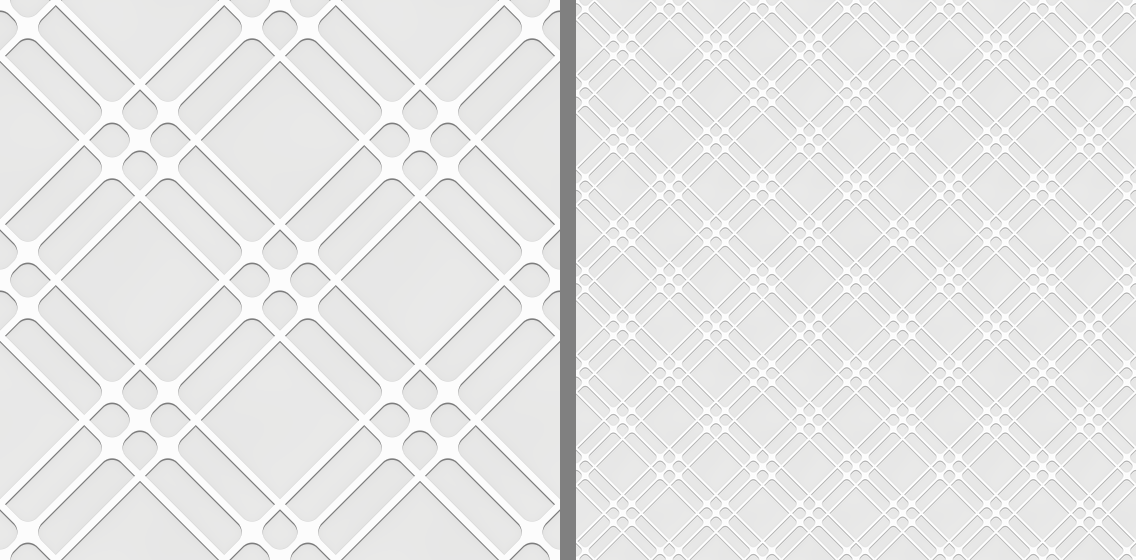
Left, the tile; right, the same tile 3 across and 3 down.
Give the GLSL for this pattern, as a Shadertoy shader.

```glsl
const float REPEATS = 2.0;         // lattice periods across and down
const float BAR_OFFSET = 0.199;    // outer bars from the middle bar, in cells
const float BAR_HALF = 0.0180;     // half width of a bar, in cells
const float FILLET = 0.066;        // corner radius beside the middle bars
const float WALL = 0.0029;         // height of the shaded wall, in canvas units
const float SOFT_REACH = 0.007;    // falloff of the soft shadow
const float SOFT_AMOUNT = 0.025;
const float RIM_AMOUNT = 0.05;
const float MOTTLE = 0.003;
const float TAU = 6.2831853;

const vec3 LATTICE_COLOR = vec3(0.988);
const vec3 PANEL_COLOR = vec3(0.910, 0.910, 0.908);
const vec3 WALL_COLOR = vec3(0.49);

// Centre (x) and half size (y) of the opening that holds folded coordinate a
vec2 opening(float a) {
    return a < BAR_OFFSET
        ? vec2(0.5 * BAR_OFFSET, 0.5 * BAR_OFFSET - BAR_HALF)
        : vec2(0.5, 0.5 - BAR_OFFSET - BAR_HALF);
}

// Signed distance to the panels, negative inside, in canvas units
float panelDistance(vec2 uv) {
    vec2 diagonal = REPEATS * vec2(uv.x + uv.y, uv.x - uv.y);
    vec2 a = abs(fract(diagonal + 0.5) - 0.5);
    vec2 ox = opening(a.x);
    vec2 oy = opening(a.y);

    // Only corners where two outer bars cross stay sharp
    float radius = min(a.x, a.y) > 0.5 * BAR_OFFSET ? 0.0 : FILLET;
    vec2 q = abs(a - vec2(ox.x, oy.x)) - vec2(ox.y, oy.y) + radius;
    float d = min(max(q.x, q.y), 0.0) + length(max(q, 0.0)) - radius;
    return d / (REPEATS * sqrt(2.0));
}

float coverage(float d, float pixel) {
    return clamp(0.5 - d / pixel, 0.0, 1.0);
}

// Faint layered sines with whole periods, so they wrap
float mottle(vec2 uv) {
    vec2 t = TAU * uv;
    return sin(2.0 * t.x + t.y + 1.3 * sin(3.0 * t.y))
         + 0.6 * sin(3.0 * t.y - 4.0 * t.x + sin(2.0 * t.x));
}

void mainImage(out vec4 fragColor, in vec2 fragCoord) {
    vec2 uv = fragCoord / iResolution.xy;
    float pixel = 1.0 / min(iResolution.x, iResolution.y);

    float d = panelDistance(uv);
    float above = panelDistance(uv + vec2(0.0, WALL));
    float panel = coverage(d, pixel);

    // Recessed floor: soft shadow from above and a faint rim
    vec3 floorColor = PANEL_COLOR + MOTTLE * mottle(uv);
    floorColor -= SOFT_AMOUNT * exp(min(above, 0.0) / SOFT_REACH);
    floorColor -= RIM_AMOUNT * smoothstep(-0.002, 0.0, d);

    // Wall visible below every upper edge
    floorColor = mix(WALL_COLOR, floorColor, coverage(above, pixel));

    fragColor = vec4(mix(LATTICE_COLOR, floorColor, panel), 1.0);
}
```
